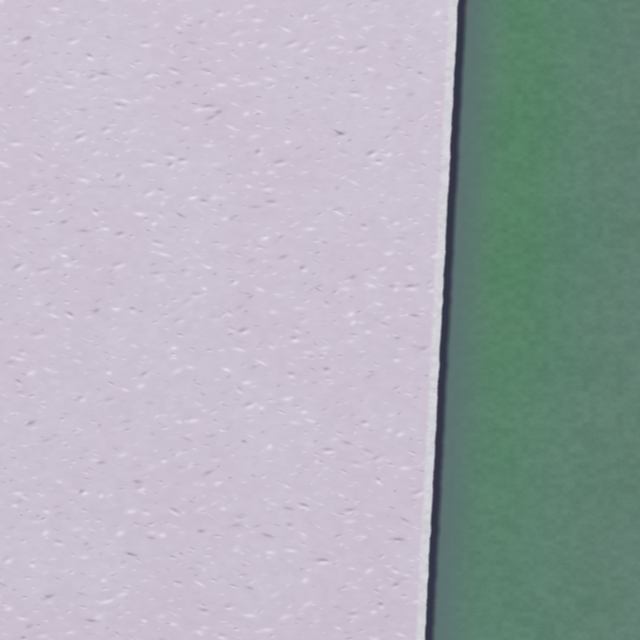
Write a Shadertoy shader that draws this texture.

```glsl
#define EDGE_BASE 0.664
#define EDGE_SLOPE 0.052
#define RIM_WIDTH 0.014
#define GAP_WIDTH 0.013
#define FLECK_GAIN 0.16
#define GRAIN_GAIN 0.035
#define WALL_COLOR vec3(0.805, 0.768, 0.828)
#define RIM_COLOR vec3(0.825, 0.825, 0.845)
#define GAP_COLOR vec3(0.20, 0.21, 0.27)
#define GREEN_COLOR vec3(0.362, 0.505, 0.440)
#define HAZE_COLOR vec3(0.365, 0.435, 0.450)

vec2 hash22(vec2 p) {
    vec3 q = fract(vec3(p.xyx) * vec3(0.1031, 0.1030, 0.0973));
    q += dot(q, q.yzx + 33.33);
    return fract((q.xx + q.yz) * q.zy);
}

float valueNoise(vec2 p) {
    vec2 cell = floor(p), f = fract(p);
    f = f * f * (3.0 - 2.0 * f);
    float low = mix(hash22(cell).x, hash22(cell + vec2(1, 0)).x, f.x);
    float high = mix(hash22(cell + vec2(0, 1)).x, hash22(cell + vec2(1, 1)).x, f.x);
    return mix(low, high, f.y);
}

float fbm(vec2 p) {
    float sum = 0.0, weight = 0.5;
    for (int i = 0; i < 4; i++) {
        sum += weight * (valueNoise(p) - 0.5);
        p = mat2(0.8, 0.6, -0.6, 0.8) * p * 2.03 + 17.0;
        weight *= 0.55;
    }
    return sum;
}

float softEllipse(vec2 p, vec2 radius) {
    p /= radius;
    return exp(-dot(p, p));
}

// Raised flecks: a pale lit side with a darker side above it
float flecks(vec2 p, float count, float seed) {
    p *= count;
    vec2 home = floor(p);
    float relief = 0.0;
    for (int y = -1; y <= 1; y++)
    for (int x = -1; x <= 1; x++) {
        vec2 cell = home + vec2(x, y);
        vec2 place = hash22(cell + seed);
        vec2 shape = hash22(cell + seed + 71.3);
        vec2 tone = hash22(cell + seed + 139.7);
        vec2 d = p - cell - place;
        float angle = (shape.x - 0.5) * 1.0;
        d = mat2(cos(angle), -sin(angle), sin(angle), cos(angle)) * d;
        vec2 radius = vec2(mix(0.14, 0.32, shape.y), mix(0.07, 0.12, shape.x));
        float lit = smoothstep(0.2, 1.0, tone.x);
        float shade = pow(tone.y, 4.0) * 1.5;
        relief += lit * softEllipse(d, radius);
        relief -= shade * softEllipse(d - vec2(-0.08, 0.17), radius * vec2(0.9, 0.85));
    }
    return relief;
}

vec3 paleWall(vec2 uv) {
    vec3 color = WALL_COLOR;
    color += 0.012 * (uv.y - 0.5);
    color += vec3(0.8, 1.0, 0.8) * 0.025 * fbm(uv * 7.0);
    color += GRAIN_GAIN * fbm(uv * vec2(75.0, 120.0));
    float relief = 0.55 * flecks(uv, 32.0, 3.0) + 0.35 * flecks(uv + 0.37, 53.0, 29.0);
    return color + FLECK_GAIN * (relief - 0.035) * vec3(0.97, 1.0, 0.96);
}

vec3 greenPanel(vec2 uv, float beyond) {
    vec3 color = GREEN_COLOR;
    // Purer green band beside the haze, greyer toward the right
    float band = softEllipse(vec2(beyond - 0.085, uv.y - 0.72), vec2(0.075, 0.5));
    color += band * vec3(-0.025, 0.005, -0.045);
    color += vec3(0.016, -0.006, 0.006) * smoothstep(0.12, 0.3, beyond);
    color += vec3(0.03, 0.015, 0.025) * fbm(uv * 14.0);
    color += 0.06 * fbm(uv * vec2(95.0, 125.0)) * vec3(0.9, 1.0, 0.95);
    float haze = exp(-pow(max(beyond, 0.0) / 0.042, 2.0));
    return mix(color, HAZE_COLOR, 0.8 * haze);
}

void mainImage(out vec4 fragColor, in vec2 fragCoord) {
    vec2 uv = fragCoord / iResolution.xy;
    float soft = max(0.0025, 1.0 / iResolution.x);

    // Signed distance across the leaning, slightly ragged border
    float ragged = 0.0025 * fbm(vec2(uv.y * 70.0, 4.0));
    float across = uv.x - EDGE_BASE - EDGE_SLOPE * uv.y - ragged;

    vec3 color = paleWall(uv);
    float rim = smoothstep(-RIM_WIDTH - 0.004, -RIM_WIDTH + 0.004, across);
    vec3 rimColor = RIM_COLOR + 0.12 * fbm(uv * vec2(90.0, 130.0));
    color = mix(color, rimColor, 0.85 * rim);

    // Dark gap, then the green panel
    color = mix(color, GAP_COLOR, smoothstep(-soft, soft, across));
    float panel = smoothstep(GAP_WIDTH - 0.006, GAP_WIDTH + 0.005, across);
    color = mix(color, greenPanel(uv, across - GAP_WIDTH), panel);

    fragColor = vec4(clamp(color, 0.0, 1.0), 1.0);
}
```
